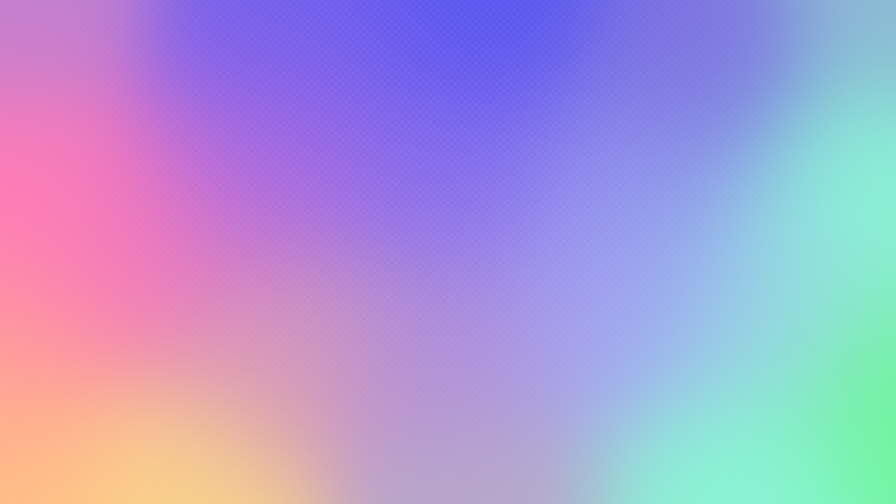
A WebGL 1 fragment shader for this background:

```glsl
precision highp float;
// Soft mesh gradient: indigo top, pink and gold left, mint right, with a faint diagonal weave.

uniform vec2 u_resolution;

// Layout, in units of the canvas height
const vec2 FRAME = vec2(1.7778, 1.0);
const float SPREAD = 0.155;         // softness of every colour spot

// Weave
const float WEAVE_COUNT = 72.0;     // diagonal threads per canvas height
const float WEAVE_STRENGTH = 0.020;
const vec2 WEAVE_CENTRE = vec2(0.85, 0.85);
const float WEAVE_REACH = 0.60;

// Cool colours
const vec3 INDIGO = vec3(0.35, 0.34, 0.94);
const vec3 IRIS = vec3(0.45, 0.38, 0.93);
const vec3 VIOLET = vec3(0.53, 0.43, 0.93);
const vec3 SLATE = vec3(0.49, 0.45, 0.88);
const vec3 CORNFLOWER = vec3(0.57, 0.58, 0.93);
const vec3 PERIWINKLE = vec3(0.65, 0.65, 0.95);
const vec3 HAZE = vec3(0.55, 0.73, 0.83);
const vec3 AQUA = vec3(0.60, 0.84, 0.91);
const vec3 MINT = vec3(0.54, 0.96, 0.83);
const vec3 GREEN = vec3(0.44, 0.96, 0.61);

// Warm colours
const vec3 MAUVE = vec3(0.76, 0.50, 0.81);
const vec3 ORCHID = vec3(0.67, 0.42, 0.88);
const vec3 LILAC = vec3(0.70, 0.56, 0.85);
const vec3 PINK = vec3(1.00, 0.48, 0.72);
const vec3 ROSE = vec3(0.97, 0.47, 0.73);
const vec3 DUSTY_ROSE = vec3(0.84, 0.60, 0.73);
const vec3 CORAL = vec3(1.00, 0.60, 0.61);
const vec3 PEACH = vec3(1.00, 0.75, 0.52);
const vec3 GOLD = vec3(0.98, 0.83, 0.54);
const vec3 ASH = vec3(0.72, 0.66, 0.79);

// Weighted colour in rgb, Gaussian weight in a
vec4 spot(vec2 offset, vec3 colour) {
    float weight = exp(-dot(offset, offset) / (2.0 * SPREAD * SPREAD));
    return vec4(colour, 1.0) * weight;
}

// Normalised blend of all colour spots
vec3 meshGradient(vec2 p) {
    vec4 sum = vec4(0.0);

    // Top band
    sum += spot(p - vec2(0.02, 1.00), MAUVE);
    sum += spot(p - vec2(0.58, 0.95), IRIS);
    sum += spot(p - vec2(0.96, 0.97), INDIGO);
    sum += spot(p - vec2(1.38, 0.87), SLATE);
    sum += spot(p - vec2(1.80, 1.00), HAZE);

    // Middle band
    sum += spot(p - vec2(-0.02, 0.62), PINK);
    sum += spot(p - vec2(0.26, 0.50), ROSE);
    sum += spot(p - vec2(0.52, 0.66), ORCHID);
    sum += spot(p - vec2(0.90, 0.64), VIOLET);
    sum += spot(p - vec2(1.27, 0.60), CORNFLOWER);
    sum += spot(p - vec2(1.20, 0.37), PERIWINKLE);
    sum += spot(p - vec2(1.52, 0.42), AQUA);
    sum += spot(p - vec2(1.70, 0.62), MINT);

    // Bottom band
    sum += spot(p - vec2(0.00, 0.32), CORAL);
    sum += spot(p - vec2(0.00, 0.06), PEACH);
    sum += spot(p - vec2(0.36, 0.02), GOLD);
    sum += spot(p - vec2(0.55, 0.30), DUSTY_ROSE);
    sum += spot(p - vec2(0.88, 0.32), LILAC);
    sum += spot(p - vec2(0.95, 0.00), ASH);
    sum += spot(p - vec2(1.43, 0.04), MINT);
    sum += spot(p - vec2(1.80, 0.22), GREEN);

    return sum.rgb / sum.a;
}

// Crossed diagonal threads that fade away from the indigo area
float weave(vec2 p) {
    vec2 threads = cos(6.28318 * WEAVE_COUNT * vec2(p.x + p.y, p.x - p.y));
    vec2 offset = (p - WEAVE_CENTRE) / WEAVE_REACH;
    return 0.5 * (threads.x + threads.y) * exp(-dot(offset, offset));
}

void main() {
    vec2 p = gl_FragCoord.xy / u_resolution * FRAME;
    vec3 colour = meshGradient(p) + WEAVE_STRENGTH * weave(p);
    gl_FragColor = vec4(clamp(colour, 0.0, 1.0), 1.0);
}
```
